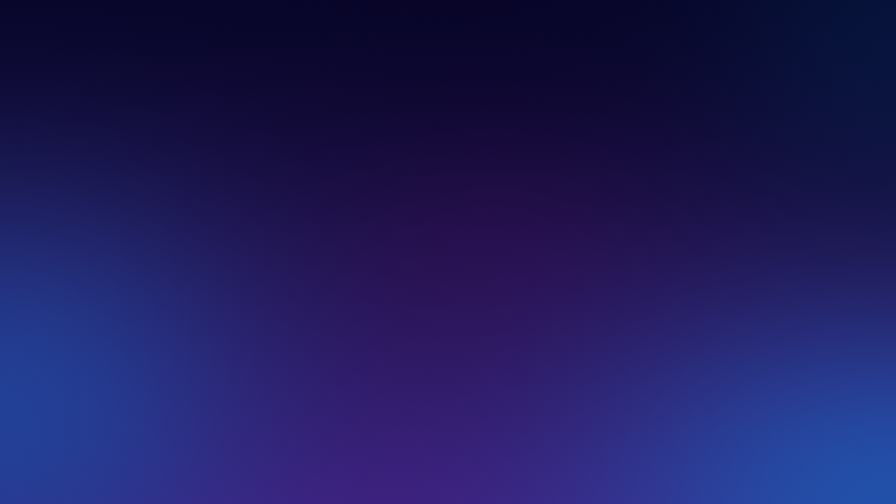
Write a Shadertoy shader that draws this background.

```glsl
// A dusk backdrop: near-black indigo above, violet below, blue light in the lower corners.
// A smooth vertical ramp forms the base; soft elliptical glows are blended over it,
// and a faint hash dither keeps the slow gradients free of banding.

#define NIGHT        vec3(0.030, 0.020, 0.160)
#define DUSK         vec3(0.135, 0.060, 0.290)
#define VIOLET       vec3(0.255, 0.110, 0.480)
#define LEFT_BLUE    vec3(0.125, 0.270, 0.610)
#define RIGHT_BLUE   vec3(0.125, 0.325, 0.675)
#define TEAL_NIGHT   vec3(0.020, 0.130, 0.300)
#define MAGENTA      vec3(0.250, 0.050, 0.350)
#define DUSK_HEIGHT  0.50
#define DITHER       (1.0 / 255.0)

// Sine-free hash, 0 to 1
float hash12(vec2 p) {
    vec3 q = fract(vec3(p.xyx) * 0.1031);
    q += dot(q, q.yzx + 33.33);
    return fract((q.x + q.y) * q.z);
}

// Elliptical Gaussian falloff, 1 at its centre
float glow(vec2 uv, vec2 centre, vec2 radius) {
    vec2 d = (uv - centre) / radius;
    return exp(-dot(d, d));
}

// Three-stop ramp from violet at the bottom to night at the top
vec3 skyRamp(float height) {
    vec3 lower = mix(VIOLET, DUSK, clamp(height / DUSK_HEIGHT, 0.0, 1.0));
    float rise = clamp((height - DUSK_HEIGHT) / (1.0 - DUSK_HEIGHT), 0.0, 1.0);
    return mix(lower, NIGHT, 1.0 - pow(1.0 - rise, 1.4));
}

void mainImage(out vec4 fragColor, in vec2 fragCoord) {
    vec2 uv = fragCoord / iResolution.xy;
    vec3 color = skyRamp(uv.y);

    // Faint warm core near the middle
    color = mix(color, MAGENTA, 0.22 * glow(uv, vec2(0.56, 0.49), vec2(0.16, 0.20)));

    // Blue light from the sides and the upper right corner
    color = mix(color, LEFT_BLUE, 0.90 * glow(uv, vec2(0.0, 0.18), vec2(0.28, 0.42)));
    color = mix(color, RIGHT_BLUE, 0.95 * glow(uv, vec2(1.0, 0.0), vec2(0.34, 0.38)));
    color = mix(color, TEAL_NIGHT, 0.50 * glow(uv, vec2(1.0, 0.90), vec2(0.20, 0.35)));

    // Dither
    color += (hash12(fragCoord) - 0.5) * DITHER;
    fragColor = vec4(color, 1.0);
}
```
